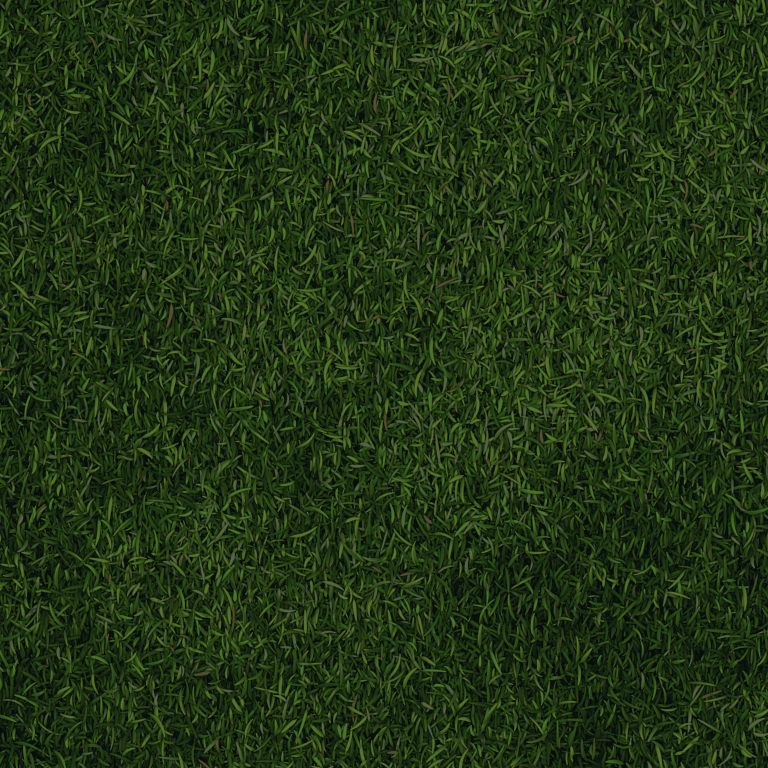
Write a Shadertoy shader that draws this texture.

```glsl
// Dense mown lawn seen from above: layered, curved grass blades over dark soil.
#define LAYERS 15
#define CELL 0.0205
#define BLADE_WIDTH 0.0021
#define BEND 0.28
#define UPRIGHT 0.75
#define SHADOW 0.38
#define PATCH_CONTRAST 0.30
#define PALE_SHARE 0.24
#define SOFTNESS 0.0011

const vec3 SOIL   = vec3(0.035, 0.060, 0.065);
const vec3 DEEP   = vec3(0.070, 0.130, 0.070);
const vec3 GREEN  = vec3(0.120, 0.215, 0.075);
const vec3 FRESH  = vec3(0.175, 0.300, 0.085);
const vec3 BRIGHT = vec3(0.320, 0.455, 0.165);
const vec3 PALE   = vec3(0.320, 0.395, 0.250);
const vec3 STRAW  = vec3(0.340, 0.310, 0.190);

// Sine-free hash giving three values in 0..1
vec3 hash3(vec3 p) {
    p = fract(p * vec3(0.1031, 0.1030, 0.0973));
    p += dot(p, p.yxz + 33.33);
    return fract((p.xxy + p.yxx) * p.zyx);
}

float valueNoise(vec2 p) {
    vec2 i = floor(p), f = fract(p);
    f = f * f * (3.0 - 2.0 * f);
    float a = hash3(vec3(i, 91.0)).x;
    float b = hash3(vec3(i + vec2(1, 0), 91.0)).x;
    float c = hash3(vec3(i + vec2(0, 1), 91.0)).x;
    float d = hash3(vec3(i + vec2(1, 1), 91.0)).x;
    return mix(mix(a, b, f.x), mix(c, d, f.x), f.y);
}

// Broad light: brighter at the upper right, darker near the bottom and edges
float patchLight(vec2 p) {
    float blotch = 0.6 * valueNoise(p * 5.0 + 7.0) + 0.4 * valueNoise(p * 13.0) - 0.5;
    float glow = exp(-5.0 * dot(p - vec2(0.67, 0.75), p - vec2(0.67, 0.75)));
    float edge = dot(p - 0.5, p - 0.5);
    return PATCH_CONTRAST * blotch + 0.14 * glow + 0.06 * (p.y - 0.5) - 0.14 * edge;
}

// Tone 0..1 runs from soil through the greens to sunlit tips
vec3 grassColor(float tone, float kind) {
    vec3 c = mix(SOIL, DEEP, smoothstep(0.06, 0.26, tone));
    c = mix(c, GREEN, smoothstep(0.26, 0.46, tone));
    c = mix(c, FRESH, smoothstep(0.46, 0.66, tone));
    vec3 tip = kind < PALE_SHARE ? PALE : BRIGHT;
    tip = kind > 0.965 ? STRAW : tip;
    return mix(c, tip, smoothstep(0.66, 0.88, tone));
}

// Paints one blade and its soft contact shadow over the colour below
void paintBlade(inout vec3 col, vec2 p, vec2 id, float layer, float light, float soft) {
    vec3 place = hash3(vec3(id, layer * 7.0 + 1.0));
    vec3 form = hash3(vec3(id, layer * 7.0 + 3.0));
    vec3 look = hash3(vec3(id, layer * 7.0 + 5.0));

    // Directions are scattered, with a lean towards the vertical
    float turn = 6.2832 * place.z;
    float angle = turn + 0.5 * UPRIGHT * sin(2.0 * turn);
    vec2 dir = vec2(cos(angle), sin(angle));
    float halfLen = CELL * mix(0.34, 0.92, form.x * form.x);

    vec2 q = p - (id + place.xy) * CELL;
    float along = dot(q, dir) / halfLen;
    float across = dot(q, vec2(-dir.y, dir.x));
    across -= BEND * (form.y - 0.5) * 2.0 * halfLen * (along * along - 0.4);

    // Tapered outline: blunt root, pointed tip
    float u = clamp(along * 0.5 + 0.5, 0.0, 1.0);
    float width = BLADE_WIDTH * mix(0.65, 1.25, form.z);
    width *= smoothstep(-0.1, 0.25, u) * sqrt(1.0 - 0.85 * u * u);
    float overrun = max(abs(along) - 1.0, 0.0) * halfLen;
    float d = length(vec2(across, overrun)) - width;
    if (d > 0.004) return;

    col *= 1.0 - SHADOW * (1.0 - smoothstep(-0.001, 0.0034, d));

    // Higher layers and tips catch more light; one side of the fold is darker
    float depth = layer / float(LAYERS - 1);
    float tone = 0.04 + 0.38 * depth + 0.52 * look.x + 0.24 * (u - 0.5) + light;
    tone += 0.07 * clamp(across / BLADE_WIDTH, -1.0, 1.0);
    vec3 blade = grassColor(tone, look.y);
    blade *= mix(vec3(0.90, 1.0, 0.90), vec3(1.12, 1.0, 1.05), look.z);
    col = mix(col, blade, 1.0 - smoothstep(-soft, soft, d));
}

void mainImage(out vec4 fragColor, in vec2 fragCoord) {
    float scale = min(iResolution.x, iResolution.y);
    vec2 p = fragCoord / scale;
    float soft = max(SOFTNESS, 0.6 / scale);
    float light = patchLight(p);
    vec3 col = mix(SOIL, DEEP, 0.5 * valueNoise(p * 90.0));

    // Stack the blades from the ground up, each layer on a shifted grid
    for (int i = 0; i < LAYERS; i++) {
        float layer = float(i);
        vec2 shifted = p + hash3(vec3(layer, 17.0, 5.0)).xy;
        vec2 cell = floor(shifted / CELL);
        for (int y = -1; y <= 1; y++)
            for (int x = -1; x <= 1; x++)
                paintBlade(col, shifted, cell + vec2(x, y), layer, light, soft);
    }
    fragColor = vec4(max(col, SOIL * 0.75), 1.0);
}
```
